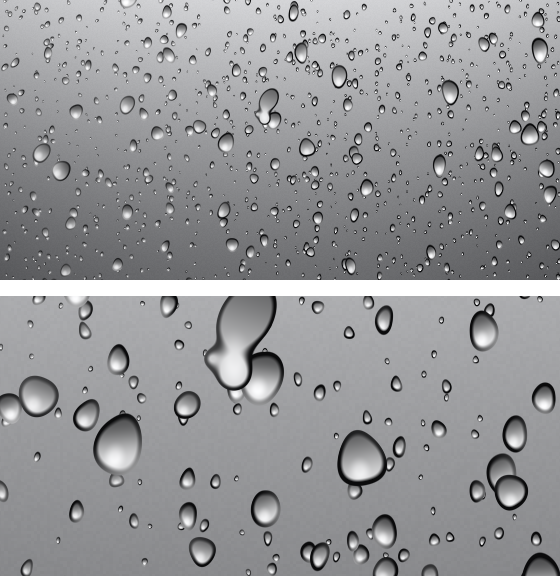
Top, the full canvas; bottom, a detail of the centre.
Give the GLSL for this texture, as a WebGL 2 fragment shader.

```glsl
#version 300 es
precision highp float;

uniform vec2 u_resolution;
out vec4 fragColor;

// Lengths are fractions of the canvas height
const float SKY_BOTTOM = 0.425;
const float SKY_TOP = 0.835;
const float SKY_CURVE = 1.15;
const float SIDE_FALLOFF = 0.08;
const vec3 COOL_TINT = vec3(-0.004, -0.001, 0.009);
const float GRAIN = 0.016;
const float RIM_DARK = 0.04;
const float DROP_LIGHT = 0.91;
const float DROP_SHADE = 0.27;
const float LEAN = 0.65;

float pixelSize;
float canvasWidth;

vec4 hash4(vec2 p) {
    vec4 q = fract(p.xyxy * vec4(0.1031, 0.1030, 0.0973, 0.1099));
    q += dot(q, q.wzxy + 33.33);
    return fract((q.xxyz + q.yzzw) * q.zywx);
}

float smoothMin(float a, float b, float k) {
    float h = max(k - abs(a - b), 0.0) / k;
    return min(a, b) - h * h * k * 0.25;
}

vec3 skyColor(vec2 p) {
    float side = 2.0 * p.x / canvasWidth - 1.0;
    float tone = mix(SKY_BOTTOM, SKY_TOP, pow(p.y, SKY_CURVE));
    return vec3(tone - SIDE_FALLOFF * side * side) + COOL_TINT;
}

// Inverted refraction inside, dark contour around; q spans -1 to 1
vec3 paintDrop(vec3 color, float sky, float d, float radius, vec2 q,
               vec2 darkSide, float rimStrength, float contrast) {
    float mask = smoothstep(0.7, -0.7, d / pixelSize);
    float depth = max(-d, 0.0);

    // Dim top, bright bottom, and a small glint
    float upper = smoothstep(-0.7, 0.95, q.y + 0.25 * dot(q, darkSide));
    float tone = mix(sky, mix(DROP_LIGHT, DROP_SHADE, upper), contrast);
    tone += 0.13 * smoothstep(0.55, 0.1, length(q - vec2(-0.1, -0.4)));

    // Thin contour, heavier on one side
    float rimWidth = min(0.42 * radius, 0.0032 + 0.11 * radius);
    float rim = 1.0 - smoothstep(0.3 * rimWidth, 1.25 * rimWidth, depth);
    float facing = 0.78 + 0.36 * dot(q, darkSide) + 0.1 * q.y;
    tone = mix(tone, RIM_DARK, clamp(rim * rimStrength * facing, 0.0, 1.0));
    return mix(color, vec3(tone) + COOL_TINT * 0.5, mask);
}

// Jittered grid of drops, loosely gathered into vertical tracks
vec3 dropLayer(vec3 color, float sky, vec2 p, float cell, vec2 radii,
               float density, float spread, float seed) {
    vec2 home = floor(p / cell);
    for (int j = -1; j <= 1; j++) {
        for (int i = -1; i <= 1; i++) {
            vec2 id = home + vec2(i, j);
            vec4 place = hash4(id + seed);
            vec4 form = hash4(id + seed + 57.3);
            vec4 track = hash4(vec2(id.x + 11.7, seed));
            if (place.z > density * mix(0.5, 1.5, track.y)) continue;

            vec2 offset = vec2((track.x - 0.5) * (1.0 - spread) + (place.x - 0.5) * spread,
                               (place.y - 0.5) * 0.9);
            vec2 center = (id + 0.5 + offset) * cell;
            float radius = mix(radii.x, radii.y, pow(place.w, 1.5));
            float across = clamp(center.x / canvasWidth, 0.0, 1.0);

            // Tilted egg, blunt end up or down, with an uneven outline
            float angle = LEAN * (1.0 - smoothstep(0.2, 0.65, across)) * (form.x * 2.0 - 0.8)
                        + (form.y - 0.5) * 0.4;
            float c = cos(angle), s = sin(angle);
            vec2 q = mat2(c, s, -s, c) * (p - center) / radius;
            q.y /= mix(1.0, 1.5, form.z);
            q.x *= 1.1 + mix(-0.16, 0.22, form.w) * clamp(q.y, -1.0, 1.0);
            float theta = atan(q.y, q.x + 1e-5);
            float outline = 1.0 + 0.05 * sin(2.0 * theta + 40.0 * form.x)
                          + 0.04 * sin(3.0 * theta + 40.0 * form.y);
            float d = (length(q) - outline) * radius;

            float turn = 6.28 * fract(form.w * 7.0 + place.x);
            float rimStrength = mix(0.7, 1.35, smoothstep(0.2, 0.7, across))
                              * mix(0.7, 1.15, form.x);
            float contrast = mix(0.72, 0.95, across);
            color = paintDrop(color, sky, d, radius, q, vec2(cos(turn), sin(turn)),
                              rimStrength, contrast);
        }
    }
    return color;
}

// One long drop beginning to slide: wide head, narrow waist, two feet
vec3 slidingDrop(vec3 color, float sky, vec2 p) {
    vec2 head = (p - vec2(0.96, 0.642)) * vec2(1.0, 0.8);
    head.x -= head.y * 0.35;
    float d = length(head) - 0.034;
    d = smoothMin(d, length(p - vec2(0.945, 0.575)) - 0.021, 0.035);
    d = smoothMin(d, length(p - vec2(0.919, 0.592)) - 0.007, 0.022);
    vec2 q = (p - vec2(0.95, 0.62)) / vec2(0.042, 0.075);
    return paintDrop(color, sky, d, 0.022, q, vec2(0.6, -0.6), 1.1, 0.72);
}

void main() {
    vec2 p = gl_FragCoord.xy / u_resolution.y;
    canvasWidth = u_resolution.x / u_resolution.y;
    pixelSize = 1.0 / u_resolution.y;

    vec3 color = skyColor(p);
    float sky = color.g;
    color += (hash4(floor(p * 256.0)).x - 0.5) * GRAIN;

    // Mist to full drops, largest on top
    color = dropLayer(color, sky, p, 0.036, vec2(0.0028, 0.0062), 0.40, 0.45, 3.0);
    color = dropLayer(color, sky, p, 0.053, vec2(0.0062, 0.0115), 0.50, 0.5, 19.0);
    color = dropLayer(color, sky, p, 0.092, vec2(0.0120, 0.0195), 0.46, 0.75, 41.0);
    color = dropLayer(color, sky, p, 0.170, vec2(0.0200, 0.0350), 0.46, 0.85, 73.0);
    color = slidingDrop(color, sky, p);

    fragColor = vec4(clamp(color, 0.0, 1.0), 1.0);
}
```
